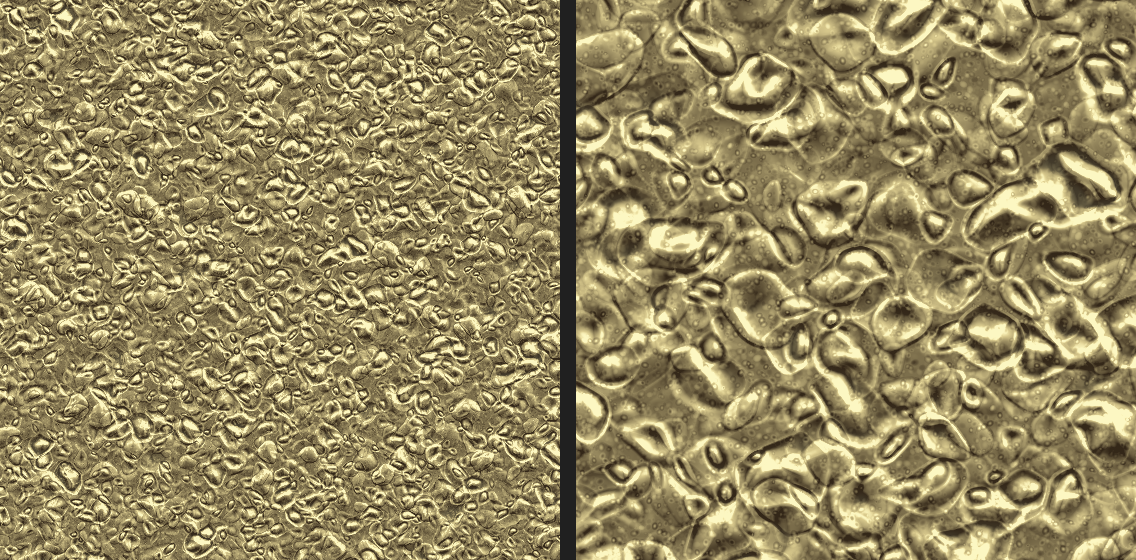
Left, the full canvas; right, a detail of the centre.
A Shadertoy shader for this texture:

```glsl
vec4 hash4(vec2 cell) {
    float n = dot(cell, vec2(127.1, 311.7));
    return fract(sin(n + vec4(0.0, 19.2, 47.9, 83.4)) * 43758.55);
}

// Domes, craters and curled rims, one per cell
float dents(vec2 p) {
    vec2 base = floor(p);
    float height = 0.0;
    for (int y = -1; y <= 1; y++)
    for (int x = -1; x <= 1; x++) {
        vec2 cell = base + vec2(x, y);
        vec4 rnd = hash4(cell);
        vec2 offset = p - cell - rnd.xy;
        float angle = 6.283 * fract(rnd.x * 17.3 + rnd.y * 23.1);
        vec2 axis = vec2(cos(angle), sin(angle));
        offset = vec2(dot(offset, axis), 1.25 * dot(offset, vec2(-axis.y, axis.x)));
        float radius = mix(0.45, 0.95, rnd.z);
        float d = min(length(offset) / radius, 1.0);
        float curl = cos(5.0 * d * fract(rnd.y * 5.7 + rnd.z * 9.1));
        height += radius * mix(-0.6, 0.85, rnd.w) * (1.0 - d * d * d) * curl;
    }
    return height;
}

// Gentle sines along several directions make the rims irregular
vec2 crumple(vec2 p) {
    p += 0.11 * sin(vec2(dot(p, vec2(0.8, 2.1)), dot(p, vec2(2.3, -0.9)) + 1.7));
    p += 0.06 * sin(vec2(dot(p, vec2(-3.1, 3.6)), dot(p, vec2(3.4, 2.9)) + 0.6));
    return p + 0.03 * sin(vec2(dot(p, vec2(7.9, 5.2)), dot(p, vec2(-4.7, 8.6))));
}

float foilHeight(vec2 p) {
    vec2 q = crumple(p);
    return 0.9 * dents(q) + 0.33 * dents(q.yx * 1.9 + 37.0);
}

vec3 goldRamp(float tone) {
    vec3 shadow = vec3(0.32, 0.27, 0.18);
    vec3 bright = vec3(0.86, 0.80, 0.56);
    vec3 glint = vec3(0.99, 0.97, 0.76);
    vec3 gold = mix(shadow, bright, (tone - 0.32) / 0.54);
    return mix(gold, glint, smoothstep(0.84, 0.98, tone));
}

void mainImage(out vec4 fragColor, in vec2 fragCoord) {
    vec2 uv = fragCoord / iResolution.y;
    vec2 p = uv * vec2(32.0, 34.0);

    // Slopes and curvature of the relief
    vec2 e = vec2(0.06, 0.0);
    float height = foilHeight(p);
    float right = foilHeight(p + e.xy);
    float left = foilHeight(p - e.xy);
    float above = foilHeight(p + e.yx);
    float below = foilHeight(p - e.yx);
    vec2 slope = vec2(left - right, below - above) / (2.0 * e.x);
    float curvature = (right + left + above + below - 4.0 * height) / e.x;

    // Light from above; highlights reach further than shadows
    float shade = tanh(0.9 * dot(slope, vec2(0.15, 0.99)));
    float tone = 0.585 + shade * (shade > 0.0 ? 0.39 : 0.28);

    // Side glints, bright ridges and dark creases
    tone += 0.2 * (tanh(abs(slope.x)) - 0.4);
    tone -= 0.13 * clamp(curvature, -1.5, 1.5);

    // Sandy grain
    float grain = dents(uv * 320.0) - 0.07;
    tone = clamp(tone + 0.27 * grain, 0.2, 1.0);

    // Grey tarnish settles in the deepest hollows
    float tarnish = 0.45 * smoothstep(-0.1, -0.6, height) * smoothstep(0.7, 0.4, tone);
    vec3 color = mix(goldRamp(tone), vec3(0.33, 0.32, 0.25), tarnish);
    fragColor = vec4(clamp(color, 0.0, 1.0), 1.0);
}
```
